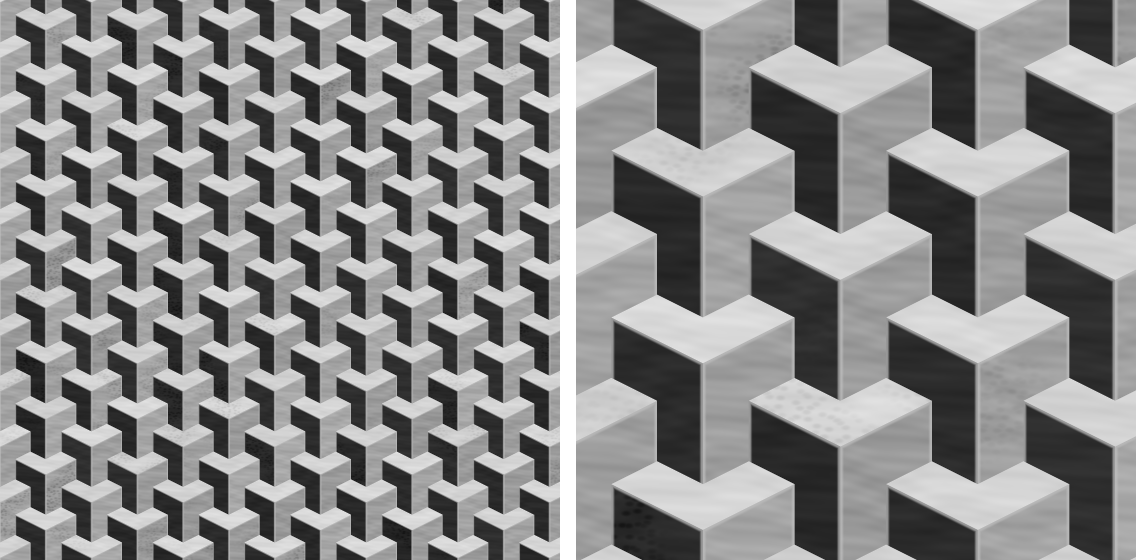
Left, the full canvas; right, a detail of the centre.
Reproduce this pattern procedurally as a WebGL 1 fragment shader.

```glsl
precision highp float;
uniform vec2 u_resolution;

#define UNIT 0.02726       // a third of the column spacing
#define PERIOD 3.64        // vertical repeat, in units
#define SLOPE 0.5          // rise of the slanted edges
#define BASE_Y 0.0312      // height of the first block
#define TOP_TONE 0.835
#define RIGHT_TONE 0.625
#define LEFT_TONE 0.165
#define EDGE_TONE 0.74
#define EDGE_WIDTH 0.055   // half width of the worn edges, in units
#define GRAIN 0.022
#define STAIN 0.13
#define SAMPLES 3

float hash(vec2 p) {
  return fract(sin(dot(p, vec2(127.1, 311.7))) * 4375.85);
}

// Cellular noise: distance to the nearest scattered point
float cellular(vec2 p) {
  vec2 cell = floor(p);
  float nearest = 2.0;
  for (int j = -1; j <= 1; j++) {
    for (int i = -1; i <= 1; i++) {
      vec2 c = cell + vec2(float(i), float(j));
      vec2 point = c + vec2(hash(c), hash(c + 37.0));
      nearest = min(nearest, length(p - point));
    }
  }
  return nearest;
}

// Fine, nearly level streaks made of bent sines
float streaks(vec2 p, float seed) {
  float bend = sin(p.x * 1.3 + seed * 6.3) + 0.5 * sin(p.x * 2.9 + p.y * 1.7);
  float s = sin(p.y * 6.0 + bend * 1.6 + seed * 20.0);
  s += 0.6 * sin(p.y * 14.0 - bend * 2.3 + p.x * 0.8);
  return s + 0.4 * sin(p.y * 27.0 + bend * 3.0 + p.x * 2.1);
}

// Block coordinates: x offset, depth below the top edge, row
vec3 blockAt(vec2 p, float column) {
  float x = p.x - 3.0 * column;
  float y = p.y - mod(column, 2.0) * PERIOD * 0.5;
  float drop = SLOPE * min(abs(x), 2.0 - abs(x)) - y;
  float row = floor(drop / PERIOD);
  return vec3(x, drop - row * PERIOD, row);
}

float blockTone(vec2 p) {
  // Choose between the nearest column and its overlapping neighbour
  float column = floor(p.x / 3.0 + 0.5);
  vec3 block = blockAt(p, column);
  float side = abs(block.x);
  if (side > 1.0 && block.y > PERIOD * 0.5 + SLOPE * (3.0 - 2.0 * side)) {
    column += sign(block.x);
    block = blockAt(p, column);
    side = abs(block.x);
  }

  // Pick the face: chevron top, dark left or grey right
  float topDepth = 2.0 * SLOPE * min(1.0, 2.0 - side);
  bool isTop = block.y < topDepth;
  bool isLeft = block.x < 0.0;
  float face = isTop ? 0.0 : (isLeft ? 1.0 : 2.0);
  float seed = hash(vec2(column + face * 19.0, block.z + 7.0));
  float tone = isTop ? TOP_TONE : (isLeft ? LEFT_TONE : RIGHT_TONE);
  float contrast = isTop ? 0.7 : (isLeft ? 0.55 : 1.0);

  // Tone shift, grain and occasional speckled stains
  tone += (seed - 0.5) * 0.07 * contrast;
  tone += GRAIN * contrast * streaks(p, seed);
  float speckle = 1.0 - smoothstep(0.1, 0.5, cellular(p * vec2(3.5, 6.0)));
  float stained = smoothstep(0.72, 1.0, hash(vec2(seed * 91.0, face)));
  float patches = 0.5 + 0.5 * sin(p.x * 1.9 + 2.0 * sin(p.y * 1.4 + seed * 6.0));
  tone -= STAIN * contrast * stained * patches * (0.25 + 0.75 * speckle);

  // Pale worn lines along the corners of the upright faces
  if (!isTop) {
    float edge = min(side, 2.0 - side);
    edge = min(edge, (block.y - topDepth) * 0.89);
    float wear = 1.0 - smoothstep(EDGE_WIDTH * 0.4, EDGE_WIDTH * 1.6, edge);
    tone = mix(tone, EDGE_TONE, wear * 0.75);
  }
  return tone;
}

void main() {
  // Average a small grid of samples to smooth the edges
  float total = 0.0;
  for (int j = 0; j < SAMPLES; j++) {
    for (int i = 0; i < SAMPLES; i++) {
      vec2 jitter = (vec2(float(i), float(j)) + 0.5) / float(SAMPLES) - 0.5;
      vec2 uv = (gl_FragCoord.xy + jitter) / u_resolution.y;
      total += blockTone((uv - vec2(0.0, BASE_Y)) / UNIT);
    }
  }
  gl_FragColor = vec4(vec3(total / float(SAMPLES * SAMPLES)), 1.0);
}
```
